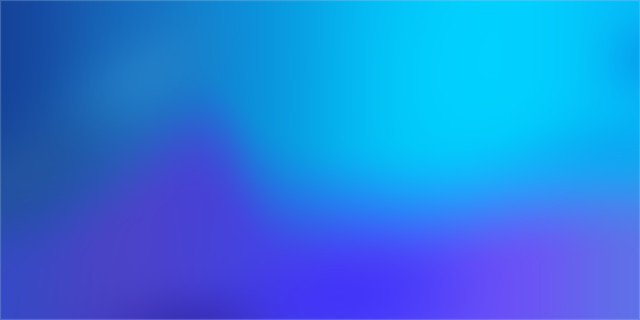
Write a Shadertoy shader that draws this background.

```glsl
// A soft abstract backdrop: cyan light above, indigo and violet below.
// Two horizontal colour ramps meet along a curved, blurred horizon, and
// a few wide elliptical glows shift the colour locally.

const int STOPS = 6;
const float STOP_GAP = 0.4;        // distance between ramp colours
const float STOP_BLUR = 0.28;      // reach of each ramp colour
const float HORIZON_LEVEL = 0.355;
const float HORIZON_BLUR = 0.22;   // half height of the transition
const float RIDGE_X = 0.62;
const float RIDGE_HEIGHT = 0.22;
const float RIDGE_LEFT = 0.33;     // ridge falls slowly to the left
const float RIDGE_RIGHT = 0.18;    // and quickly to the right
const float RIM_WIDTH = 0.003;
const float RIM_STRENGTH = 0.3;

const vec3 SKY[STOPS] = vec3[STOPS](
    vec3(0.08, 0.24, 0.59), vec3(0.09, 0.42, 0.74), vec3(0.04, 0.57, 0.86),
    vec3(0.01, 0.75, 0.96), vec3(0.00, 0.83, 1.00), vec3(0.02, 0.73, 0.97));
const vec3 GROUND[STOPS] = vec3[STOPS](
    vec3(0.20, 0.29, 0.77), vec3(0.31, 0.26, 0.77), vec3(0.26, 0.27, 0.89),
    vec3(0.30, 0.26, 0.98), vec3(0.44, 0.31, 0.97), vec3(0.36, 0.46, 0.90));

const vec3 STEEL_BLUE = vec3(0.15, 0.52, 0.79);
const vec3 SLATE_BLUE = vec3(0.14, 0.34, 0.62);
const vec3 AZURE = vec3(0.02, 0.63, 0.93);
const vec3 CYAN = vec3(0.00, 0.83, 1.00);
const vec3 VIOLET = vec3(0.28, 0.25, 0.83);
const vec3 DARK_INDIGO = vec3(0.21, 0.17, 0.68);
const vec3 ELECTRIC_BLUE = vec3(0.26, 0.20, 0.98);
const vec3 RIM_LIGHT = vec3(0.65, 0.80, 0.95);

// Smooth weighted blend of evenly spaced colours.
vec3 ramp(vec3 colours[STOPS], float x) {
    vec3 sum = vec3(0.0);
    float total = 0.0;
    for (int i = 0; i < STOPS; i++) {
        float d = (x - float(i) * STOP_GAP) / STOP_BLUR;
        float weight = exp(-d * d);
        sum += colours[i] * weight;
        total += weight;
    }
    return sum / total;
}

// Height of the boundary: a skewed ridge and a gentle rise at the right.
float horizon(float x) {
    float d = x - RIDGE_X;
    d /= d < 0.0 ? RIDGE_LEFT : RIDGE_RIGHT;
    return HORIZON_LEVEL + RIDGE_HEIGHT * exp(-d * d)
        + 0.07 * smoothstep(1.2, 2.0, x);
}

// Coverage of a tilted elliptical glow.
float glow(vec2 p, vec2 centre, vec2 radius, float tilt) {
    float c = cos(tilt), s = sin(tilt);
    vec2 d = p - centre;
    d = vec2(c * d.x + s * d.y, c * d.y - s * d.x) / radius;
    return exp(-dot(d, d));
}

void mainImage(out vec4 fragColor, in vec2 fragCoord) {
    vec2 p = fragCoord / iResolution.xy * vec2(2.0, 1.0);

    // Ramps and horizon
    float h = horizon(p.x);
    float above = smoothstep(h - HORIZON_BLUR, h + HORIZON_BLUR, p.y);
    vec3 colour = mix(ramp(GROUND, p.x), ramp(SKY, p.x), above);

    // Upper glows
    colour = mix(colour, STEEL_BLUE, 0.70 * glow(p, vec2(0.45, 0.75), vec2(0.24, 0.13), 0.6));
    colour = mix(colour, SLATE_BLUE, 0.75 * glow(p, vec2(0.08, 0.45), vec2(0.28, 0.15), 0.5));
    colour = mix(colour, AZURE, 0.85 * glow(p, vec2(2.02, 0.82), vec2(0.13, 0.12), 0.8));
    colour = mix(colour, CYAN, 0.60 * glow(p, vec2(1.40, 0.78), vec2(0.22, 0.35), -0.2));
    colour = mix(colour, AZURE, 0.50 * glow(p, vec2(1.95, 0.54), vec2(0.35, 0.11), 0.1));

    // Lower glows
    colour = mix(colour, VIOLET, 0.60 * glow(p, vec2(0.60, 0.38), vec2(0.12, 0.22), -0.2));
    colour = mix(colour, DARK_INDIGO, 0.85 * glow(p, vec2(0.61, -0.02), vec2(0.27, 0.11), 0.1));
    colour = mix(colour, ELECTRIC_BLUE, 0.85 * glow(p, vec2(1.06, 0.07), vec2(0.30, 0.13), 0.1));

    // Thin pale rim
    vec2 inset = min(p, vec2(2.0, 1.0) - p);
    float rim = 1.0 - smoothstep(0.0, 2.0 * RIM_WIDTH, min(inset.x, inset.y));
    colour = mix(colour, RIM_LIGHT, RIM_STRENGTH * rim);

    fragColor = vec4(colour, 1.0);
}
```
